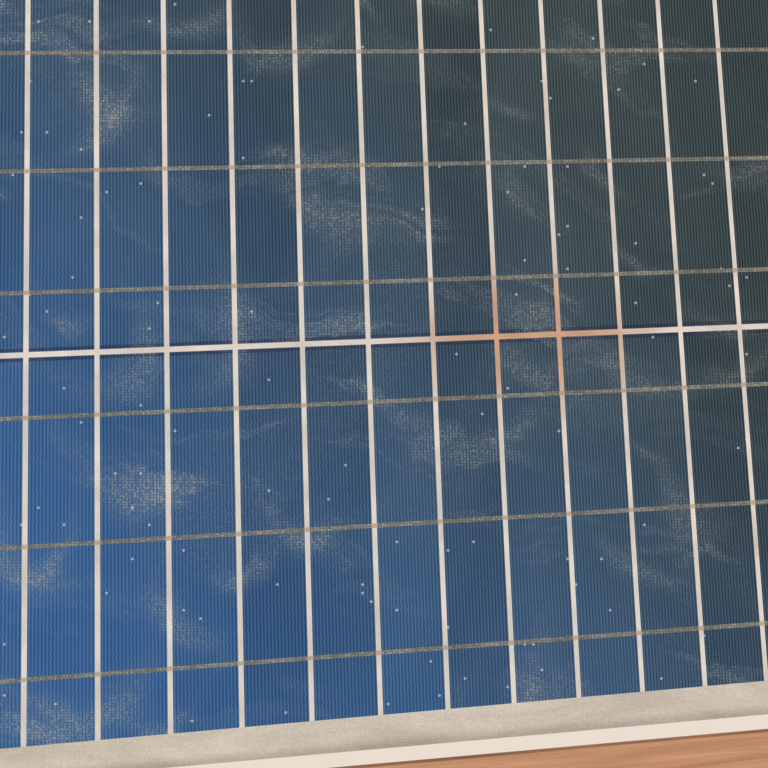
Write a three.js fragment shader that draws this pattern.

```glsl
// Dusty solar panel in mild perspective: twelve pale column lines, six grey
// busbars and one pale seam, over finely striped blue cells. Projective grid
// coordinates place the lines; layered sines and cellular smudges add the dust.
#define RIBBON_WIDTH 0.0070
#define BUSBAR_WIDTH 0.0056
#define SEAM_WIDTH 0.0074
#define FINGERS 20.0
#define FINGER_DEPTH 0.045
#define DUST 0.62
#define SMUDGE_GRID 7.0
#define GRAIN_GRID 270.0
#define SOFT 0.0012
#define PALE vec3(0.90, 0.85, 0.80)
#define TAN vec3(0.82, 0.60, 0.46)
#define DUST_COLOR vec3(0.63, 0.61, 0.58)

varying vec2 vUv;

float hash(vec2 p) {
  vec3 q = fract(vec3(p.xyx) * 0.1031);
  q += dot(q, q.yzx + 33.33);
  return fract((q.x + q.y) * q.z);
}

vec2 hash2(vec2 p) {
  return vec2(hash(p), hash(p + 57.3));
}

// Coverage of a line of the given full width at distance d from its axis
float band(float d, float width) {
  return 1.0 - smoothstep(-SOFT, SOFT, abs(d) - 0.5 * width);
}

float above(float edge, float x) {
  return smoothstep(edge - SOFT, edge + SOFT, x);
}

// Layered sines, each octave rotated and bent by the one before
float waves(vec2 p) {
  float sum = 0.0, gain = 0.5;
  for (int k = 0; k < 5; k++) {
    p += 0.7 * sin(p.yx * 1.2 + float(k));
    sum += gain * sin(p.x) * sin(p.y);
    p = mat2(1.5, 1.1, -1.1, 1.5) * p + 1.7;
    gain *= 0.6;
  }
  return sum;
}

// Cellular grain: one soft dot of random strength per grid square
float grain(vec2 p) {
  vec2 id = floor(p);
  vec2 center = 0.3 + 0.4 * hash2(id);
  return hash(id + 11.0) * smoothstep(0.75, 0.1, length(fract(p) - center));
}

// Scattered curved wipe marks, turned and sized at random
float smudges(vec2 p) {
  float total = 0.0;
  vec2 home = floor(p);
  for (int y = -1; y <= 1; y++) {
    for (int x = -1; x <= 1; x++) {
      vec2 id = home + vec2(float(x), float(y));
      vec2 d = p - id - hash2(id);
      float turn = 2.4 * hash(id + 5.0) - 1.2;
      d = mat2(cos(turn), -sin(turn), sin(turn), cos(turn)) * d;
      d.y += 0.9 * d.x * d.x;
      vec2 size = vec2(0.34, 0.10) * (0.5 + hash(id + 9.0));
      total += step(0.42, hash(id + 3.0)) * exp(-dot(d / size, d / size));
    }
  }
  return total;
}

void main() {
  vec2 p = vec2(vUv.x, 1.0 - vUv.y); // y runs down the panel

  // Projective grid: column lines at whole u, busbars at half v, seam at v = 0
  float columnSize = 0.0900 + 0.0082 * p.y - 0.0094 * p.x;
  float rowSize = 0.1568 - 0.0138 * p.x + 0.0145 * p.y;
  float u = (p.x - 0.0365 + 0.006 * p.y) / columnSize;
  float v = (p.y - 0.4635 + 0.039 * p.x) / rowSize;
  float columnDist = (fract(u + 0.5) - 0.5) * columnSize;
  float busbarDist = (fract(v) - 0.5) * rowSize;
  float seamDist = v * rowSize;

  // Cells: blue at lower left, grey-green at upper right, toned one by one
  float blue = smoothstep(-0.75, 0.75, p.y - p.x);
  vec3 color = mix(vec3(0.23, 0.27, 0.28), vec3(0.23, 0.37, 0.55), blue);
  vec2 cell = vec2(floor(u), floor(v / 3.0)) + 20.0;
  color *= 0.93 + 0.14 * hash(cell);
  color += 0.02 * waves(p * vec2(9.0, 6.0));
  color += FINGER_DEPTH * sin(6.2832 * FINGERS * u + 0.4 * sin(90.0 * v));
  color = mix(color, vec3(0.17, 0.18, 0.27), 0.6 * band(abs(seamDist) - 0.0065, 0.004));

  // Dust: broad veil, streaks, smudges and specks, all broken up by grain
  float speckle = grain(p * GRAIN_GRID);
  float veil = smoothstep(-0.2, 0.7, waves(p * 6.0 + 2.0));
  vec2 flow = p + 0.05 * vec2(waves(p * 5.0), waves(p * 5.0 + 4.0));
  float streak = smoothstep(0.12, 0.6, waves(vec2(flow.x * 9.0 + flow.y * 5.0, flow.y * 32.0 - flow.x * 8.0)));
  float wipe = smudges(flow * SMUDGE_GRID);
  float dust = 0.25 * veil + 0.55 * streak * (0.4 + veil) + 0.75 * wipe;
  dust *= mix(1.0, 0.6, p.x) * (0.35 + 1.1 * speckle);
  color = mix(color, DUST_COLOR, clamp(DUST * dust, 0.0, 0.75));
  float speck = step(0.985, hash(floor(p * 90.0))) * smoothstep(0.25, 0.1, length(fract(p * 90.0) - 0.5));
  color = mix(color, PALE, 0.55 * speck);

  // Lines: stained pale ribbons and seam, with worn busbars across them
  vec2 stainOffset = (p - vec2(0.69, 0.44)) / vec2(0.14, 0.09);
  float stain = exp(-pow(dot(stainOffset, stainOffset), 2.0));
  vec3 ribbonColor = mix(PALE, TAN, 0.8 * stain) * (0.95 + 0.08 * waves(p * 30.0));
  float ribbon = band(columnDist, RIBBON_WIDTH * columnSize / 0.089);
  vec3 busbarColor = vec3(0.50, 0.48, 0.44) + 0.16 * (speckle - 0.3) + 0.06 * waves(p * 40.0);
  float busbar = band(busbarDist, BUSBAR_WIDTH);
  color = mix(color, busbarColor, 0.92 * busbar);
  color = mix(color, ribbonColor, ribbon);
  color = mix(color, vec3(0.62, 0.55, 0.47), 0.6 * busbar * ribbon);
  color = mix(color, ribbonColor, band(seamDist, SEAM_WIDTH));

  // Lower frame: beige rail, pale lip, then the wooden ground
  float frame = p.y - 0.975 + 0.089 * p.x;
  vec3 rail = vec3(0.80, 0.75, 0.69) + 0.06 * waves(p * vec2(14.0, 50.0)) + 0.05 * (speckle - 0.3);
  rail *= 1.0 - 0.15 * smoothstep(0.028, 0.043, frame);
  vec3 wood = TAN * (0.92 + 0.10 * waves(vec2(p.x * 12.0, frame * 260.0)));
  color = mix(color, rail, above(0.0, frame));
  color = mix(color, PALE + 0.02, above(0.044, frame));
  color = mix(color, wood * 0.75, above(0.063, frame));
  color = mix(color, wood, above(0.067, frame));

  gl_FragColor = vec4(clamp(color, 0.0, 1.0), 1.0);
}
```
